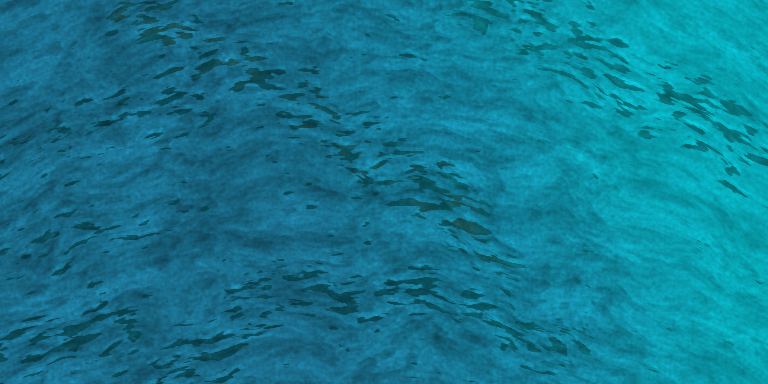
Write a WebGL 1 fragment shader that draws this texture.

```glsl
precision highp float;
// Rippled sea water running from deep blue to turquoise, with dark broken reflections.
// Gradient noise is stretched along curved streamlines: soft layers shade the swell,
// and a thresholded layer cuts the flecks, which gather along a few loose bands.
uniform vec2 u_resolution;

const vec3 DEEP_BLUE = vec3(0.092, 0.402, 0.515);
const vec3 MID_BLUE = vec3(0.068, 0.485, 0.588);
const vec3 TURQUOISE = vec3(0.025, 0.640, 0.695);
const vec3 FLECK_DEEP = vec3(0.035, 0.265, 0.310);
const vec3 FLECK_LIGHT = vec3(0.030, 0.430, 0.460);
const vec3 OLIVE = vec3(0.130, 0.320, 0.310);
const vec2 FLECK_FREQ = vec2(14.0, 44.0);
const float FLECK_RARE = 0.40;    // threshold on open water
const float FLECK_DENSE = 0.03;   // threshold inside the bands
const float FLECK_EDGE = 0.12;
const float SWELL_GAIN = 0.52;
const float CREST_GAIN = 0.10;
const float GRAIN_GAIN = 0.15;

vec2 hashGradient(vec2 cell) {
  vec2 h = vec2(dot(cell, vec2(127.1, 311.7)), dot(cell, vec2(269.5, 183.3)));
  return 2.0 * fract(sin(h) * 43758.5453) - 1.0;
}

float noise(vec2 p) {
  vec2 i = floor(p), f = fract(p);
  vec2 u = f * f * f * (f * (f * 6.0 - 15.0) + 10.0);
  vec2 e = vec2(1.0, 0.0);
  float low = mix(dot(hashGradient(i), f), dot(hashGradient(i + e.xy), f - e.xy), u.x);
  float high = mix(dot(hashGradient(i + e.yx), f - e.yx),
                   dot(hashGradient(i + e.xx), f - e.xx), u.x);
  return mix(low, high, u.y);
}

// Soft band around the segment a-b: 1 on the line, 0 beyond the width
float band(vec2 p, vec2 a, vec2 b, float width) {
  vec2 ab = b - a;
  float along = clamp(dot(p - a, ab) / dot(ab, ab), 0.0, 1.0);
  return 1.0 - smoothstep(0.0, width, length(p - a - along * ab));
}

// Streamlines climb on the left and fall on the right
vec2 streamCoords(vec2 p) {
  return vec2(p.x, p.y - 0.42 * p.x + 0.24 * p.x * p.x);
}

float fleckField(vec2 q) {
  vec2 s = q * FLECK_FREQ;
  s += vec2(0.5, 0.9) * noise(q * vec2(9.0, 17.0) + 4.7);
  return noise(s) + 0.5 * noise(s * 2.1 + 17.3) + 0.22 * noise(s * 4.3 + 5.1);
}

void main() {
  vec2 p = gl_FragCoord.xy / u_resolution.y;
  p.x *= 2.0 * u_resolution.y / u_resolution.x;
  vec2 wander = vec2(noise(p * 4.0), noise(p * 4.0 + 31.0));
  vec2 q = streamCoords(p + 0.03 * wander);

  // Broad colour drift from left to right
  float drift = p.x + 0.36 * (p.y - 0.5) + 0.12 * noise(p * 2.5 + 8.0);
  float bright = smoothstep(1.2, 1.9, drift);
  vec3 water = mix(DEEP_BLUE, MID_BLUE, smoothstep(0.65, 1.4, drift));
  water = mix(water, TURQUOISE, bright);

  // Swell shading, fine crests and grain
  float broad = noise(q * vec2(4.5, 11.0) + 2.0);
  float middle = noise(q * vec2(10.0, 25.0) + wander * 1.5);
  float small = noise(q * vec2(22.0, 50.0) + wander * 2.0 + middle);
  float tiny = noise(q * vec2(42.0, 95.0) + wander * 3.0 + small);
  float swell = 0.45 * broad + 0.55 * middle + 0.5 * small + 0.35 * tiny;
  float crest = smoothstep(0.14, 0.0, abs(middle + 0.4 * small + 0.15 * tiny));
  crest *= smoothstep(-0.1, 0.35, broad);
  float grain = noise(p * 85.0) + 0.8 * noise(p * vec2(120.0, 150.0));
  float calm = mix(1.0, 0.65, bright);
  water *= 1.0 + calm * (SWELL_GAIN * swell + CREST_GAIN * crest);

  // Bands where reflections gather
  vec2 b = p + 0.10 * wander;
  float olive = max(band(b, vec2(0.35, 0.95), vec2(0.78, 0.77), 0.14),
                    band(b, vec2(0.78, 0.70), vec2(1.28, 0.38), 0.15));
  float dense = max(olive, band(b, vec2(1.28, 1.0), vec2(2.0, 0.58), 0.18));
  dense = max(dense, band(b, vec2(0.0, 0.08), vec2(0.28, 0.15), 0.15));
  dense = max(dense, band(b, vec2(0.45, 0.03), vec2(0.80, 0.26), 0.15));
  dense = max(dense, band(b, vec2(0.90, 0.25), vec2(1.48, 0.12), 0.13));
  dense = max(dense, 0.65 * band(b, vec2(0.0, 0.60), vec2(0.5, 0.75), 0.17));
  dense = max(dense, 0.60 * band(b, vec2(0.0, 0.36), vec2(0.38, 0.42), 0.14));
  float threshold = mix(FLECK_RARE, FLECK_DENSE, smoothstep(0.0, 0.9, dense));
  threshold += 0.10 * bright * (1.0 - dense);

  // Dark flecks with a pale rim on the upper side
  float fleck = smoothstep(threshold, threshold + FLECK_EDGE, fleckField(q));
  float below = fleckField(q - vec2(0.004, 0.011));
  float rim = smoothstep(threshold, threshold + 0.15, below) * (1.0 - fleck);
  vec3 fleckColor = mix(FLECK_DEEP, FLECK_LIGHT, smoothstep(0.8, 1.7, drift));
  fleckColor = mix(fleckColor, OLIVE, 0.65 * olive * smoothstep(-0.2, 0.3, middle));
  water *= 1.0 + 0.10 * rim;
  vec3 color = mix(water, fleckColor * (1.0 + 0.4 * small), 0.92 * fleck);
  color *= 1.0 + GRAIN_GAIN * calm * grain;

  gl_FragColor = vec4(clamp(color, 0.0, 1.0), 1.0);
}
```
